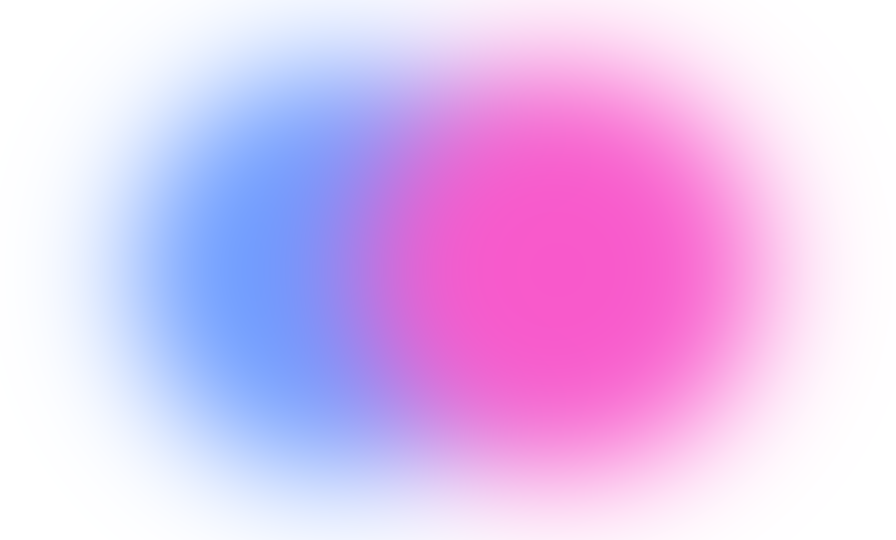
Reproduce this background procedurally as a Shadertoy shader.

```glsl
// Two heavily blurred discs, blue on the left and pink on the right, overlap on white.
// Each disc's coverage follows a Gaussian-blurred edge, and the pink disc is
// composited over the blue one. Lengths are in units of the canvas height.

const vec3 WHITE = vec3(1.0);
const vec3 BLUE  = vec3(0.42, 0.61, 1.0);
const vec3 PINK  = vec3(0.972, 0.35, 0.796);

const float DISC_RADIUS = 0.362;
const float BLUR_SIGMA  = 0.108;
const float DISC_OFFSET = 0.208;

// Smooth approximation of the cumulative normal distribution
float normalCdf(float x) {
    return 1.0 / (1.0 + exp(-x * (1.5976 + 0.0706 * x * x)));
}

// Opacity of a disc after a Gaussian blur of the given sigma
float blurredDisc(vec2 p, vec2 center, float radius, float sigma) {
    float signedDepth = radius - length(p - center);
    return normalCdf(signedDepth / sigma);
}

// Alpha-composite a coloured disc over a backdrop
vec3 paintDisc(vec3 backdrop, vec3 color, vec2 p, vec2 center) {
    return mix(backdrop, color, blurredDisc(p, center, DISC_RADIUS, BLUR_SIGMA));
}

void mainImage(out vec4 fragColor, in vec2 fragCoord) {
    // Centred coordinates, one unit per canvas height
    vec2 p = (fragCoord - 0.5 * iResolution.xy) / iResolution.y;

    // Back to front: white, blue, pink
    vec3 color = paintDisc(WHITE, BLUE, p, vec2(-DISC_OFFSET, 0.0));
    color = paintDisc(color, PINK, p, vec2(DISC_OFFSET, 0.0));

    fragColor = vec4(color, 1.0);
}
```
